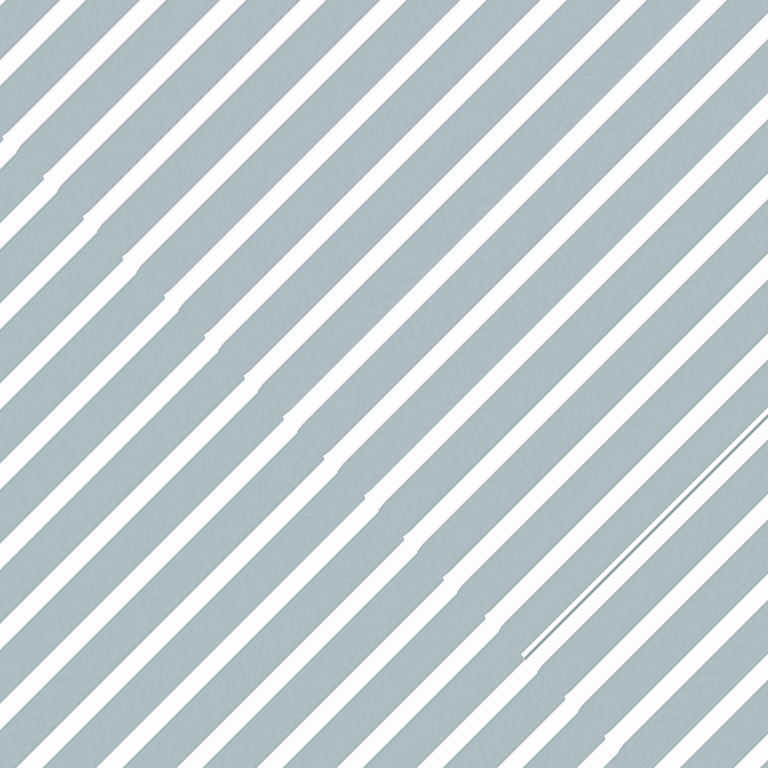
A three.js fragment shader for this pattern:

```glsl
// White diagonal stripes on grey-blue, with a slipped seam and one split stripe.
#define PERIOD 0.1043
#define OFFSET 0.0951
#define HALF_WIDTH 0.0168
#define SEAM -0.174
#define SLIP 0.0042
#define SPLIT_STRIPE 14.0
#define EDGE_WIDTH 0.0034
#define GRAIN 0.022
#define BLUE vec3(0.68, 0.74, 0.76)
#define EDGE_BLUE vec3(0.63, 0.685, 0.70)
#define WHITE vec3(0.992)
#define SPLIT_GREY vec3(0.53, 0.61, 0.61)

varying vec2 vUv;

float hash(vec2 p) {
  return fract(sin(dot(p, vec2(127.1, 311.7))) * 4375.85);
}

float noise(vec2 p) {
  vec2 i = floor(p);
  vec2 f = fract(p);
  f = f * f * (3.0 - 2.0 * f);
  return mix(mix(hash(i), hash(i + vec2(1.0, 0.0)), f.x),
             mix(hash(i + vec2(0.0, 1.0)), hash(i + vec2(1.0, 1.0)), f.x), f.y);
}

// Smooth coverage of the inside of a signed distance
float fill(float d, float soft) {
  return 1.0 - smoothstep(-soft, soft, d);
}

void main() {
  float soft = max(0.0018, 1.2 * fwidth(vUv.x));

  // Axes across and along the stripes
  float across = vUv.x + 1.0 - vUv.y;
  float along = vUv.x + vUv.y - 1.0;

  // Stripes below the seam slip sideways; each seam end is a little uneven
  float row = floor((across - OFFSET) / PERIOD + 0.5);
  float seam = SEAM + 0.006 * (hash(vec2(row, 3.0)) - 0.5);
  float beyond = smoothstep(-soft, soft, along - seam);
  float x = across - OFFSET - SLIP * (1.0 - beyond);
  float stripe = floor(x / PERIOD + 0.5);
  x -= stripe * PERIOD;

  // Small flare where the upper part starts
  float flare = 0.002 * beyond * (1.0 - smoothstep(0.0, 0.018, along - seam));
  float isSplit = beyond * (1.0 - step(0.5, abs(stripe - SPLIT_STRIPE)));
  float halfWidth = HALF_WIDTH + flare + 0.0007 * (hash(vec2(stripe, 7.0)) - 0.5);
  float d = abs(x) - halfWidth;
  d = min(d, mix(1.0, abs(x + 0.0205) - 0.0045, isSplit));

  // Faint weave and cross ticks in the blue
  float weave = noise(vec2(across, along) * vec2(190.0, 150.0)) - 0.5;
  float rough = mix(0.35, 1.0, hash(vec2(stripe, 11.0)));
  float tick = smoothstep(0.47, 0.5, abs(fract(along / 0.052) - 0.5));
  tick *= smoothstep(0.55, 0.8, noise(vec2(across * 60.0, along * 20.0)));
  vec3 color = BLUE + GRAIN * (weave * rough - 0.6 * tick);

  // Darker rims, varying from stripe to stripe and side to side
  float side = step(0.0, x);
  float rim = mix(0.45, 1.0, hash(vec2(stripe, 17.0 + side)));
  color = mix(color, EDGE_BLUE, rim * fill(d - EDGE_WIDTH, soft));

  // White stripes, then the thin line along the split one
  color = mix(color, WHITE, fill(d, soft));
  float line = fill(abs(x + 0.0138) - 0.0024, soft);
  color = mix(color, SPLIT_GREY, line * isSplit);

  gl_FragColor = vec4(color, 1.0);
}
```
